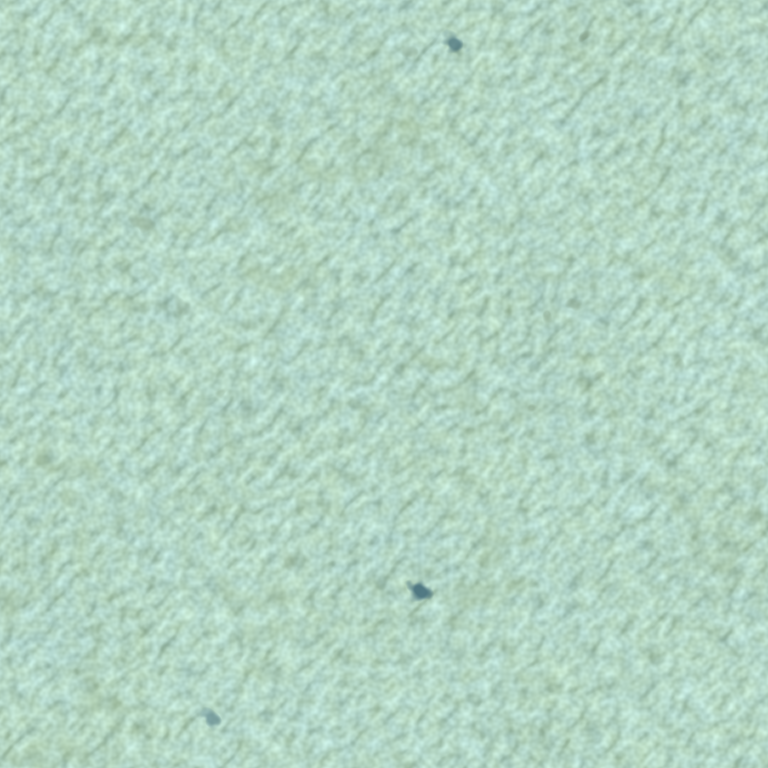
This texture is drawn by a WebGL 1 fragment shader. Its source:

```glsl
precision highp float;
// Pale mint paper with a fine diagonal grain, olive stains and a few dark flecks.

uniform vec2 u_resolution;

const vec3 MINT = vec3(0.703, 0.838, 0.772);
const vec3 OLIVE = vec3(0.60, 0.70, 0.54);
const vec3 FLECK_BROWN = vec3(0.50, 0.60, 0.50);
const vec3 FLECK_INK = vec3(0.27, 0.43, 0.48);
const vec3 SHADE_TINT = vec3(0.95, 1.0, 1.08);

vec2 hash2(vec2 p) {
  vec3 q = fract(p.xyx * vec3(0.1031, 0.1030, 0.0973));
  q += dot(q, q.yzx + 33.33);
  return fract((q.xx + q.yz) * q.zy);
}

// Dot product of a cell corner's random unit gradient with the offset to it.
float cornerSlope(vec2 corner, vec2 offset) {
  float angle = 6.2832 * hash2(corner).x;
  return dot(vec2(cos(angle), sin(angle)), offset);
}

float gradientNoise(vec2 p) {
  vec2 cell = floor(p);
  vec2 f = fract(p);
  vec2 w = f * f * f * (f * (f * 6.0 - 15.0) + 10.0);
  vec2 e = vec2(1.0, 0.0);
  float low = mix(cornerSlope(cell, f), cornerSlope(cell + e.xy, f - e.xy), w.x);
  float high = mix(cornerSlope(cell + e.yx, f - e.yx), cornerSlope(cell + e.xx, f - e.xx), w.x);
  return mix(low, high, w.y);
}

vec2 rotate(vec2 p, float angle) {
  float c = cos(angle);
  float s = sin(angle);
  return vec2(c * p.x + s * p.y, c * p.y - s * p.x);
}

// Short ridges that climb to the right, bent slightly by a slow warp.
float diagonalGrain(vec2 p) {
  vec2 warp = vec2(gradientNoise(p * 24.0 + 61.0), gradientNoise(p * 24.0 + 97.0));
  vec2 q = rotate(p + 0.006 * warp, 0.82);
  return gradientNoise(q * vec2(40.0, 88.0) + 210.0);
}

// Soft-edged oval spot; its outline is roughened by noise.
float fleck(vec2 p, vec2 center, float radius, float angle) {
  vec2 d = rotate(p - center, angle) * vec2(0.8, 1.2);
  float outline = radius * (1.0 + 0.7 * gradientNoise(p * 85.0 + 31.0));
  return 1.0 - smoothstep(0.35 * outline, 1.15 * outline, length(d));
}

// Scatters faint brown flecks of random size and strength.
float brownFlecks(vec2 p) {
  float cover = 0.0;
  for (int i = 0; i < 24; i++) {
    float id = float(i);
    vec2 center = hash2(vec2(id + 3.0, 17.0));
    vec2 traits = hash2(vec2(id + 5.0, 71.0));
    float radius = mix(0.006, 0.014, traits.x);
    float strength = mix(0.12, 0.55, traits.y * traits.y);
    cover = max(cover, strength * fleck(p, center, radius, 6.28 * traits.x));
  }
  return cover;
}

// Scatters a few darker ink flecks, leaning down to the right.
float inkFlecks(vec2 p) {
  float cover = 0.0;
  for (int i = 0; i < 3; i++) {
    float id = float(i);
    vec2 center = mix(vec2(0.04), vec2(0.96), hash2(vec2(id + 11.0, 43.0)));
    float strength = 0.9 - 0.2 * id;
    cover = max(cover, strength * fleck(p, center, 0.015 - 0.001 * id, -0.6));
  }
  return cover;
}

void main() {
  vec2 p = gl_FragCoord.xy / u_resolution.y;

  // Surface relief: diagonal ridges, fine tooth and slow unevenness.
  float grain = diagonalGrain(p);
  float tooth = gradientNoise(p * 135.0 + 13.0);
  float broad = gradientNoise(p * 5.0 + 40.0);
  float relief = 0.130 * grain + 0.085 * tooth + 0.025 * broad;
  relief -= 0.10 * max(-grain - 0.2, 0.0);
  vec3 color = MINT + SHADE_TINT * relief;

  // Small shifts between bluish and yellowish green.
  float hue = gradientNoise(p * 52.0 + 150.0) + 0.6 * gradientNoise(p * 9.0 + 80.0);
  color += vec3(-0.012, 0.0, 0.045) * hue;

  // Olive stains, gathered in loose patches.
  float patches = gradientNoise(p * 7.0 + 120.0) + 0.9 * gradientNoise(p * 29.0 + 170.0);
  color = mix(color, OLIVE, 0.28 * smoothstep(0.15, 0.8, patches));

  color = mix(color, FLECK_BROWN, brownFlecks(p));
  color = mix(color, FLECK_INK, inkFlecks(p));
  gl_FragColor = vec4(clamp(color, 0.0, 1.0), 1.0);
}
```
